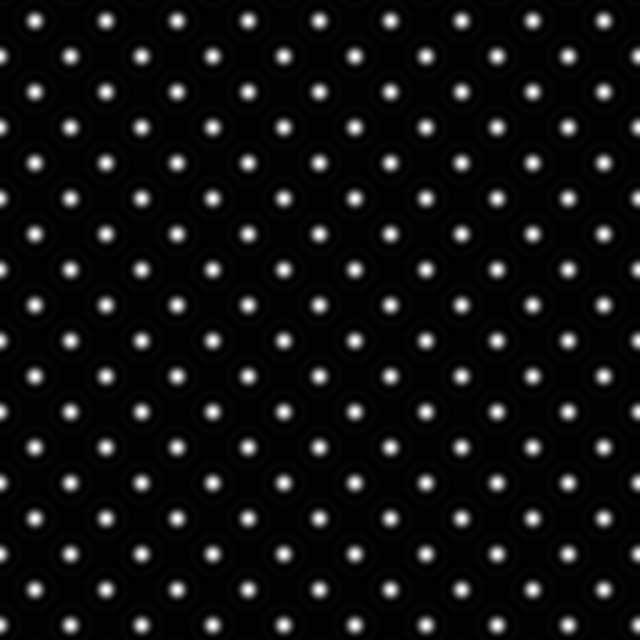
This pattern is drawn by a WebGL 2 fragment shader. Its source:

```glsl
#version 300 es
precision highp float;
// Soft white spots on black, set in a staggered (face-centred) square lattice.
// Each spot is an Airy disc: a bright core with a very faint ring around it.
// The Bessel term is integrated numerically; whole repeats make it tile.

uniform vec2 u_resolution;
out vec4 outColor;

const float PI = 3.14159265;
const float REPEATS = 9.0;                    // lattice cells across and down
const vec2 SPOT_OFFSET = vec2(0.493, 0.707);  // first spot, in cells
const float SPOT_SHARPNESS = 18.8;            // radial frequency per cell
const int APERTURE_SAMPLES = 16;
const vec3 GROUND_COLOR = vec3(0.0);
const vec3 SPOT_COLOR = vec3(1.0);

// 2 J1(x) / x, from its integral over the half circle
float airyAmplitude(float x) {
    float sum = 0.0;
    for (int i = 0; i < APERTURE_SAMPLES; i++) {
        float angle = PI * (float(i) + 0.5) / float(APERTURE_SAMPLES);
        float s = sin(angle);
        sum += cos(x * cos(angle)) * s * s;
    }
    return 2.0 * sum / float(APERTURE_SAMPLES);
}

// Intensity of the closest spot of a unit square lattice
float spotIntensity(vec2 cellPos) {
    vec2 toCenter = fract(cellPos + 0.5) - 0.5;
    float amplitude = airyAmplitude(SPOT_SHARPNESS * length(toCenter));
    return amplitude * amplitude;
}

void main() {
    vec2 uv = gl_FragCoord.xy / u_resolution;
    vec2 cellPos = uv * REPEATS - SPOT_OFFSET;

    // Two square lattices, half a cell apart
    float light = spotIntensity(cellPos) + spotIntensity(cellPos + 0.5);

    outColor = vec4(mix(GROUND_COLOR, SPOT_COLOR, clamp(light, 0.0, 1.0)), 1.0);
}
```
